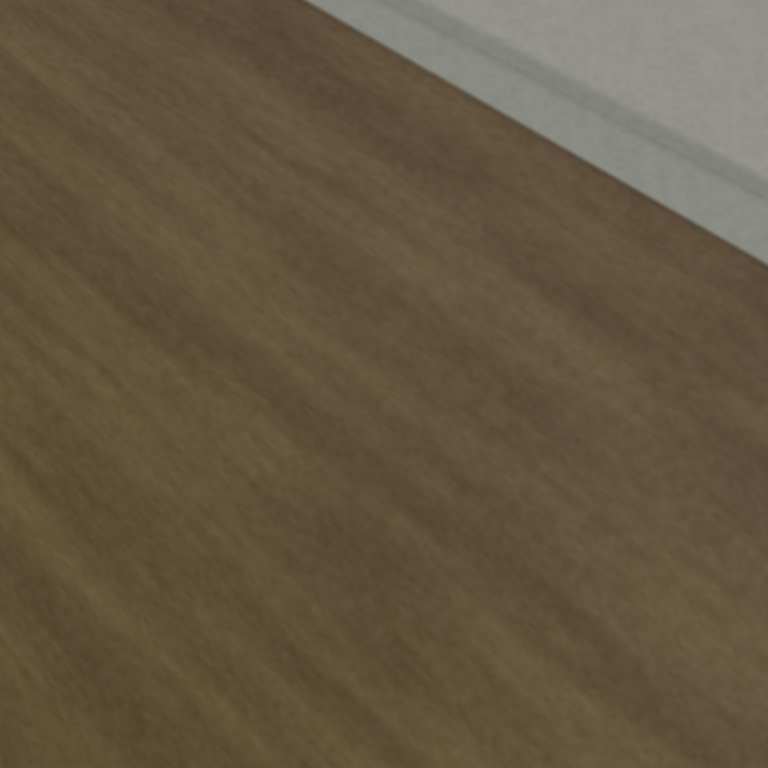
Reproduce this texture procedurally as a WebGL 2 fragment shader.

```glsl
#version 300 es
precision highp float;
// Brown wooden floor seen at a slant, with a pale skirting board and wall
// in the upper right corner. The wood streaks are stretched value noise in
// polar coordinates, so that they fan out from one vanishing point.

uniform vec2 u_resolution;
out vec4 fragColor;

const vec2 VANISHING_POINT = vec2(-1.595, 2.14);
const float MEAN_RADIUS = 2.66;

float hash(vec2 p) {
    return fract(sin(dot(p, vec2(127.1, 311.7))) * 43758.5453);
}

float valueNoise(vec2 p) {
    vec2 cell = floor(p);
    vec2 f = fract(p);
    f = f * f * (3.0 - 2.0 * f);
    float low = mix(hash(cell), hash(cell + vec2(1.0, 0.0)), f.x);
    float high = mix(hash(cell + vec2(0.0, 1.0)), hash(cell + vec2(1.0, 1.0)), f.x);
    return mix(low, high, f.y);
}

// Noise in -1..1 with features of the given size, shifted by a seed.
float grain(vec2 p, vec2 size, float seed) {
    return 2.0 * valueNoise(p / size + seed * vec2(17.3, 9.1)) - 1.0;
}

// Signed distance to the line from a to b, positive on its left.
float lineSide(vec2 p, vec2 a, vec2 b) {
    vec2 dir = normalize(b - a);
    vec2 d = p - a;
    return dir.x * d.y - dir.y * d.x;
}

float softStep(float d, float blur) {
    return smoothstep(-blur, blur, d);
}

// x runs across the streaks, y along them, both in canvas units.
vec2 streakSpace(vec2 uv) {
    vec2 d = uv - VANISHING_POINT;
    return vec2(atan(-d.y, d.x) * MEAN_RADIUS, length(d));
}

// Short soft flecks, slightly drawn out along the streaks.
float mottling(vec2 s) {
    return 0.45 * grain(s, vec2(0.0058, 0.013), 6.0)
         + 0.35 * grain(s, vec2(0.0042, 0.0075), 7.0)
         + 0.35 * grain(s, vec2(0.010, 0.028), 11.0);
}

vec3 floorColor(vec2 uv, float wallDistance) {
    vec2 s = streakSpace(uv);
    vec2 bent = s;
    bent.x += 0.005 * grain(s, vec2(0.09, 0.14), 1.0);
    bent.x += 0.0015 * grain(s, vec2(0.012, 0.022), 12.0);

    // Broad streaks, narrow streaks, thin fibres and patches
    float tone = 0.50 * grain(bent, vec2(0.040, 0.36), 2.0);
    tone += 0.40 * grain(bent, vec2(0.023, 0.24), 3.0);
    tone += 0.24 * grain(bent, vec2(0.012, 0.11), 4.0);
    tone += 0.16 * grain(s, vec2(0.10, 0.18), 5.0);

    vec3 darkWood = vec3(0.348, 0.283, 0.206);
    vec3 lightWood = vec3(0.411, 0.351, 0.250);
    vec3 color = mix(darkWood, lightWood, smoothstep(-1.0, 1.0, tone));
    color += 0.026 * mottling(s);

    // Greyer towards the wall, warmer in the near corner
    float haze = smoothstep(0.1, 1.5, uv.x + uv.y);
    haze += 0.15 * grain(s, vec2(0.05, 0.16), 8.0);
    color += mix(vec3(-0.005, -0.005, -0.019), vec3(0.002, 0.003, 0.015), haze);

    // Dimmer strip beside the skirting board
    float nearWall = 1.0 - smoothstep(0.0, 0.26, wallDistance);
    return color - nearWall * vec3(0.014, 0.013, 0.010);
}

vec3 wallColor(vec2 uv) {
    float faceTop = lineSide(uv, vec2(0.482, 1.0), vec2(1.0, 0.733));
    float ledgeTop = lineSide(uv, vec2(0.547, 1.0), vec2(1.0, 0.766));

    vec3 face = vec3(0.538, 0.544, 0.514);
    vec3 ledge = vec3(0.508, 0.511, 0.480);
    vec3 plaster = vec3(0.573, 0.571, 0.540);
    vec3 color = mix(face, ledge, softStep(faceTop, 0.006));
    color = mix(color, plaster, softStep(ledgeTop, 0.008));

    // Faint broken groove in the ledge
    float groove = 1.0 - smoothstep(0.0, 0.005, abs(faceTop - 0.007));
    color -= 0.018 * groove * (0.7 + 0.3 * grain(uv, vec2(0.05), 13.0));

    float speckle = grain(uv, vec2(0.006), 9.0) + 0.8 * grain(uv, vec2(0.018, 0.012), 10.0);
    return color + 0.010 * speckle;
}

void main() {
    vec2 uv = gl_FragCoord.xy / u_resolution;
    float edge = lineSide(uv, vec2(0.397, 1.0), vec2(1.0, 0.655));

    vec3 color = mix(floorColor(uv, -edge), wallColor(uv), softStep(edge, 0.004));

    // Contact shadow where the board meets the floor
    float shadow = 1.0 - smoothstep(0.0, 0.009, abs(edge + 0.003));
    color *= 1.0 - 0.07 * shadow;

    fragColor = vec4(color, 1.0);
}
```
